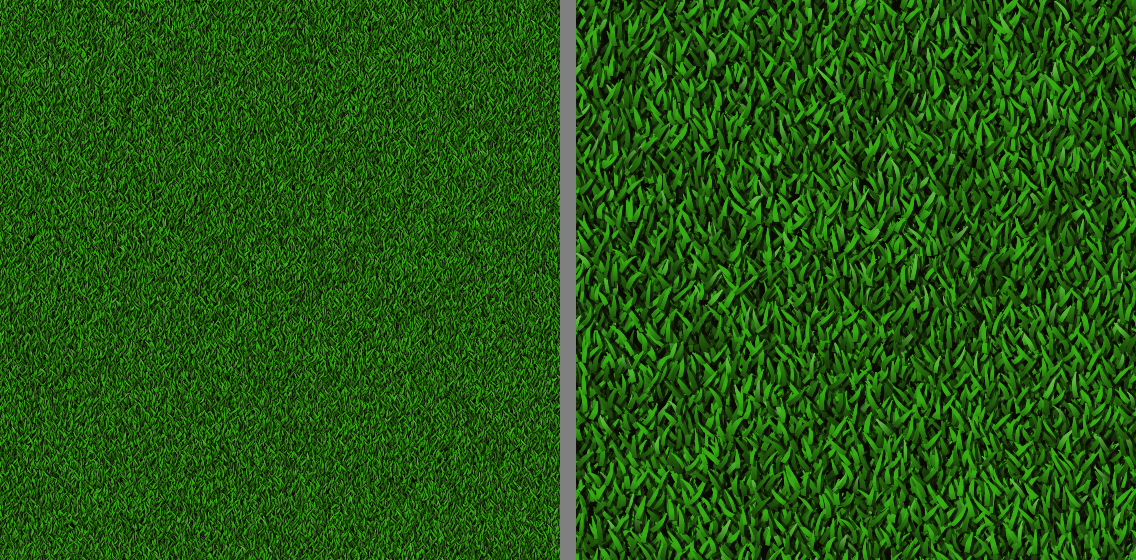
Left: the whole. Right: its middle third, enlarged.
Give the GLSL for this texture, as a Shadertoy shader.

```glsl
// Dense lawn of short, leaning grass blades with dark gaps and a few pale glints.

// Integer hash: three independent values in 0..1 per cell and layer
vec3 hash3(ivec3 cell) {
    uvec3 v = uvec3(cell + 4096) * 1664525u + 1013904223u;
    v.x += v.y * v.z; v.y += v.z * v.x; v.z += v.x * v.y;
    v ^= v >> 16u;
    v.x += v.y * v.z; v.y += v.z * v.x; v.z += v.x * v.y;
    return vec3(v >> 8u) / 16777216.0;
}

// Coverage of a curved blade along y, widest near its root
float bladeMask(vec2 p, float halfLength, float halfWidth, float bend, float pixel) {
    float along = p.y / halfLength;
    p.x += bend * (along * along - 0.4);
    float taper = halfWidth * (1.0 - 0.65 * smoothstep(-0.2, 1.0, along));
    float side = smoothstep(0.5 * pixel, -0.5 * pixel, abs(p.x) - taper);
    float ends = smoothstep(0.5 * pixel, -0.5 * pixel, abs(p.y) - halfLength);
    return side * ends;
}

vec3 grassColor(float tone) {
    return mix(vec3(0.04, 0.04, 0.015), vec3(0.188, 0.57, 0.07), clamp(tone, 0.0, 1.2));
}

void mainImage(out vec4 fragColor, in vec2 fragCoord) {
    const int LAYERS = 8;
    float pixel = 104.0 / iResolution.y;
    vec2 p = fragCoord * pixel;
    vec3 color = grassColor(0.0);

    // Paint blades from the soil up
    for (int layer = 0; layer < LAYERS; layer++) {
        float height = float(layer) / float(LAYERS - 1);
        vec2 q = p + hash3(ivec3(layer, 71, 13)).xy * 40.0;
        ivec2 home = ivec2(floor(q));

        for (int y = -1; y <= 1; y++)
        for (int x = -1; x <= 1; x++) {
            ivec2 cell = home + ivec2(x, y);
            vec3 place = hash3(ivec3(cell, layer));
            vec3 look = hash3(ivec3(cell, layer + 50));

            // Blade frame: y runs from root to tip
            float lean = (place.z - 0.5) * 1.7;
            float c = cos(lean), s = sin(lean);
            vec2 d = mat2(c, s, -s, c) * (q - vec2(cell) - place.xy);
            float halfLength = mix(0.48, 0.82, look.x);
            float halfWidth = mix(0.1, 0.175, look.y);
            float bend = (fract(look.x * 17.0) - 0.5) * 0.3;

            // Shadow beside the blade
            float shadow = bladeMask(d - vec2(0.2, -0.08), halfLength, halfWidth, bend, pixel);
            color = mix(color, grassColor(0.0), 0.6 * shadow);

            // Lit blade, darker at the root
            float along = clamp(0.5 + 0.5 * d.y / halfLength, 0.0, 1.0);
            float tone = mix(0.5, 1.18, height) + 1.0 * (look.z - 0.5);
            vec3 blade = grassColor(tone * mix(0.6, 1.2, along));
            float glint = step(0.93, fract(look.y * 23.0)) * along * height;
            blade = mix(blade, vec3(0.5, 0.76, 0.4), 0.8 * glint);
            color = mix(color, blade, bladeMask(d, halfLength, halfWidth, bend, pixel));
        }
    }
    fragColor = vec4(color, 1.0);
}
```
